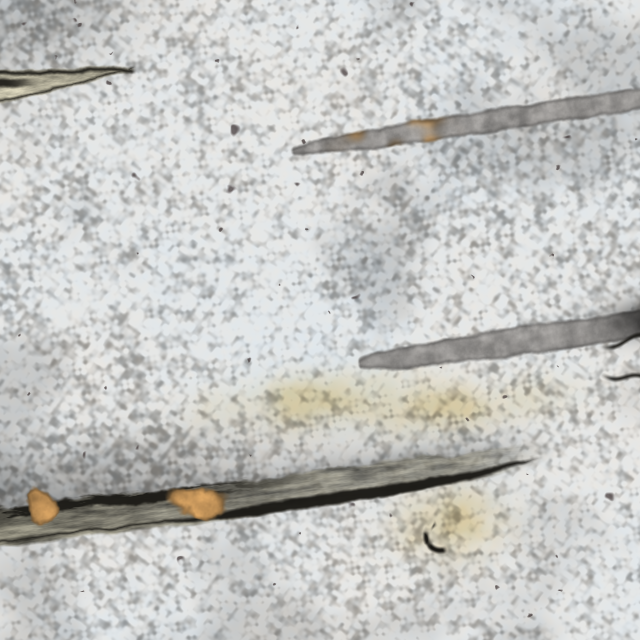
A WebGL 1 fragment shader for this texture:

```glsl
precision highp float;
uniform vec2 u_resolution;

const vec3 BARK = vec3(0.895, 0.905, 0.907);
const vec3 GRAIN_DARK = vec3(0.40, 0.40, 0.39);
const vec3 LENTICEL = vec3(0.56, 0.55, 0.54);
const vec3 RUST = vec3(0.52, 0.40, 0.25);
const vec3 CREVICE = vec3(0.10, 0.095, 0.08);
const vec3 INNER = vec3(0.44, 0.43, 0.38);
const vec3 CREAM = vec3(0.78, 0.76, 0.67);
const vec3 STAIN = vec3(0.93, 0.87, 0.70);
const vec3 CHIP = vec3(0.74, 0.56, 0.34);
const float GRAIN_SCALE = 150.0;
const float GRAIN_DEPTH = 0.62;
const float SPECK_SCALE = 12.0;
const float SOFT = 0.0034;
const mat2 TURN = mat2(0.8, 0.6, -0.6, 0.8);

float hash(vec2 p) {
  return fract(sin(dot(p, vec2(127.1, 311.7))) * 43758.5453);
}

float noise(vec2 p) {
  vec2 i = floor(p), f = fract(p), e = vec2(1.0, 0.0);
  f = f * f * (3.0 - 2.0 * f);
  return mix(mix(hash(i), hash(i + e), f.x),
             mix(hash(i + e.yx), hash(i + e.xx), f.x), f.y);
}

float fbm(vec2 p) {
  float sum = 0.0, amp = 0.533;
  for (int i = 0; i < 4; i++) {
    sum += amp * noise(p);
    p = TURN * p * 2.03 + 17.3;
    amp *= 0.5;
  }
  return sum;
}

// Soft elliptical patch, tilted along the bark
float blot(vec2 p, vec2 center, vec2 radius) {
  vec2 q = p - center;
  q.y -= 0.13 * q.x;
  q /= radius;
  return exp(-dot(q, q));
}

// x: fraction of the way from left to right, y: height above that axis
vec2 axisFrame(vec2 p, vec2 left, vec2 right) {
  vec2 a = right - left, q = p - left;
  return vec2(dot(q, a) / dot(a, a), (a.x * q.y - a.y * q.x) / length(a));
}

float fill(float d) { return smoothstep(SOFT, -SOFT, d); }
float line(float d, float halfWidth) { return fill(abs(d) - halfWidth); }

vec3 barkSurface(vec2 p) {
  vec2 g = TURN * p;
  float n = 0.55 * noise(g * GRAIN_SCALE) + 0.45 * noise(p * GRAIN_SCALE * 0.55 + 9.0);
  n += 0.36 * (fbm(p * 9.0) - 0.5);
  float shade = blot(p, vec2(0.04, 0.97), vec2(0.16, 0.08));
  shade += blot(p, vec2(0.1, 0.255), vec2(0.29, 0.055));
  n += 0.17 * shade;
  vec3 col = mix(BARK, GRAIN_DARK, GRAIN_DEPTH * smoothstep(0.34, 1.02, n));
  float tint = noise(g * 100.0 + 31.0) + noise(p * 7.0 + 5.0) - 1.0;
  col += vec3(0.022, 0.0, -0.022) * tint;
  col *= 1.0 - 0.18 * shade - 0.13 * smoothstep(0.48, 0.75, fbm(p * 5.0 + 2.0));
  // Ochre stains
  float stain = blot(p, vec2(0.48, 0.375), vec2(0.15, 0.04));
  stain += blot(p, vec2(0.74, 0.365), vec2(0.13, 0.035));
  stain += 1.5 * blot(p, vec2(0.71, 0.18), vec2(0.075, 0.05));
  return mix(col, col * STAIN, min(stain * 1.5 * fbm(p * 13.0 + 4.0), 0.9));
}

void addSpecks(inout vec3 col, vec2 p) {
  for (int i = 0; i < 2; i++) {
    float layer = float(i);
    vec2 q = p * SPECK_SCALE * (1.0 + 0.9 * layer) + layer * 7.7;
    vec2 id = floor(q);
    vec2 d = fract(q) - 0.3 - 0.4 * vec2(hash(id), hash(id + 5.1));
    d += 0.12 * (vec2(noise(q * 8.0), noise(q * 8.0 + 40.0)) - 0.5);
    float radius = 0.025 + 0.045 * hash(id + 2.7);
    float dark = 0.75 * step(0.9, hash(id + 11.9));
    dark *= smoothstep(radius + 0.035, radius - 0.035, length(d));
    col = mix(col, vec3(0.27, 0.23, 0.23), dark);
  }
}

void addLenticel(inout vec3 col, vec2 p, vec2 left, vec2 right, float width, float rust) {
  vec2 f = axisFrame(p, left, right);
  float t = clamp(f.x, 0.0, 1.0);
  float d = abs(f.y + 0.009 * (fbm(p * 34.0) - 0.5));
  d -= width * pow(t, 0.38) * (1.25 - 0.55 * t);
  vec3 tone = LENTICEL * (0.72 + 0.56 * fbm(p * 55.0));
  rust *= smoothstep(0.08, 0.16, t) * smoothstep(0.5, 0.38, t);
  rust *= smoothstep(0.25, 0.7, noise(p * 34.0 + 2.0));
  tone = mix(tone, RUST * (0.45 + 1.1 * noise(p * 45.0)), rust);
  tone *= 1.0 - 0.28 * smoothstep(-0.008, 0.0, d);
  col = mix(col, tone, 0.93 * fill(d) * smoothstep(0.0, 0.012, f.x));
}

void addSplit(inout vec3 col, vec2 p) {
  vec2 f = axisFrame(p, vec2(0.0, 0.18), vec2(0.87, 0.283));
  float t = clamp(f.x, 0.0, 1.0), rough = 0.017 * (fbm(p * 28.0) - 0.5);
  float above = f.y - 0.025 + rough;
  float below = f.y + 0.034 * (1.0 - pow(t, 4.0)) + rough * 0.5;
  float ends = smoothstep(1.02, 0.82, f.x);
  float streak = fbm(f * vec2(20.0, 120.0));
  col *= 1.0 - 0.25 * exp(-abs(above) * 45.0) * ends;
  float body = fill(above) * fill(-below) * ends;
  col = mix(col, INNER * (0.25 + 1.5 * streak), body * mix(0.98, 0.6, t));
  // Shadowed lips
  float upper = line(above + 0.007, 0.009) * smoothstep(0.6, 0.32, t);
  upper *= smoothstep(0.28, 0.5, streak);
  float thick = 0.0015 + 0.0075 * smoothstep(0.28, 0.5, t) * smoothstep(1.0, 0.7, t);
  float lower = line(below - 0.008, thick) * smoothstep(0.98, 0.93, f.x);
  col = mix(col, CREVICE, max(upper, lower) * 0.95);
}

void addTornFlap(inout vec3 col, vec2 p) {
  vec2 f = axisFrame(p, vec2(0.0, 0.865), vec2(0.21, 0.893));
  float t = clamp(f.x, 0.0, 1.0), width = 0.025 * pow(1.0 - t, 0.75);
  float y = f.y + 0.009 * (fbm(p * 35.0) - 0.5), tip = smoothstep(1.02, 0.97, f.x);
  vec3 tone = CREAM * (0.55 + 0.7 * fbm(f * vec2(8.0, 130.0)));
  col = mix(col, tone, fill(abs(y) - width) * tip);
  float edge = max(line(y - width + 0.004, 0.003), line(y + width - 0.003, 0.0015));
  edge = max(edge, line(y - 0.003, 0.006) * smoothstep(0.35, 0.05, t));
  col = mix(col, CREVICE, edge * 0.9 * tip);
}

void addChip(inout vec3 col, vec2 p, vec2 center, vec2 radius) {
  vec2 q = p - center + 0.034 * (vec2(fbm(p * 24.0), fbm(p * 24.0 + 8.0)) - 0.5);
  float d = (length(q / radius) - 1.0) * radius.y;
  float light = (0.68 + 0.6 * fbm(p * 40.0)) * (1.0 - 0.3 * smoothstep(-0.009, 0.0, d));
  col = mix(col, CHIP * light, fill(d));
}

void main() {
  vec2 p = gl_FragCoord.xy / u_resolution;
  vec3 col = barkSurface(p);
  addSpecks(col, p);
  addLenticel(col, p, vec2(0.453, 0.764), vec2(1.01, 0.847), 0.0235, 1.0);
  addLenticel(col, p, vec2(0.558, 0.431), vec2(1.02, 0.497), 0.029, 0.0);
  col *= 1.0 - 0.6 * blot(p, vec2(1.02, 0.505), vec2(0.07, 0.03));
  addTornFlap(col, p);
  addSplit(col, p);
  addChip(col, p, vec2(0.063, 0.208), vec2(0.023, 0.028));
  addChip(col, p, vec2(0.312, 0.218), vec2(0.05, 0.027));
  // Slivers at the right border
  for (int i = 0; i < 2; i++) {
    float k = float(i), y = p.y - 0.457 + 0.044 * k;
    y -= (0.27 - 0.33 * k) * (p.x - 0.94) + 0.004 * sin(p.x * 90.0);
    col = mix(col, CREVICE, 0.9 * line(y, 0.003) * smoothstep(0.935, 0.96, p.x));
  }
  // Broken ring in the stain
  vec2 r = p - vec2(0.688, 0.162);
  float ring = line(length(r) - 0.022, 0.004) * smoothstep(0.004, -0.006, r.x + 0.4 * r.y);
  col = mix(col, CREVICE, ring * smoothstep(0.3, 0.5, noise(p * 70.0)));
  gl_FragColor = vec4(clamp(col, 0.0, 1.0), 1.0);
}
```
